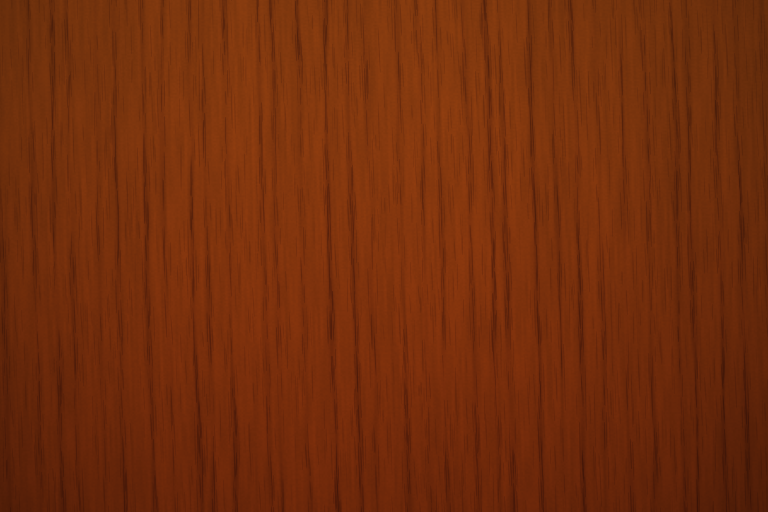
Give the GLSL for this texture, as a WebGL 2 fragment shader.

```glsl
#version 300 es
precision highp float;
// Warm red-brown wood veneer with upright streaks of short dark pores under soft light.

#define RED_WOOD vec3(0.478, 0.172, 0.043)
#define TAN_WOOD vec3(0.505, 0.222, 0.057)
#define STREAK_TINT vec3(0.64, 0.57, 0.76)
#define STREAK_SPACING 0.045
#define STREAK_WIDTH 0.0052
#define PORE_SPACING 0.0062
#define PORE_LENGTH 0.105
#define PORE_WIDTH 0.0021
#define LEAN 0.022
#define FIBRE_CONTRAST 0.10
#define LIGHT_CENTRE vec2(0.47, 0.64)
#define LIGHT_FALLOFF 0.40

uniform vec2 u_resolution;
out vec4 fragColor;

float hash(vec2 p) {
    return fract(sin(dot(p, vec2(127.1, 311.7))) * 43758.5453);
}

float noise(vec2 p) {
    vec2 i = floor(p), f = fract(p);
    f = f * f * (3.0 - 2.0 * f);
    return mix(mix(hash(i), hash(i + vec2(1, 0)), f.x),
               mix(hash(i + vec2(0, 1)), hash(i + vec2(1, 1)), f.x), f.y);
}

// Jittered upright bands that fade in and out, where pores gather.
float streaks(vec2 p) {
    float cell = floor(p.x / STREAK_SPACING);
    float dark = 0.0;
    for (int k = -1; k <= 1; k++) {
        float id = cell + float(k);
        float lane = id * 7.0;
        float wander = (noise(vec2(lane, p.y * 7.0)) - 0.5) * 0.006;
        float centre = (id + 0.5 + 0.6 * (hash(vec2(id, 3.0)) - 0.5)) * STREAK_SPACING;
        float swell = mix(0.6, 1.4, noise(vec2(lane + 2.0, p.y * 8.0)));
        float fade = mix(0.35, 1.0, smoothstep(0.15, 0.7, noise(vec2(lane + 4.0, p.y * 5.0))));
        float strength = mix(0.5, 1.0, hash(vec2(3.0, id))) * fade;
        float d = (p.x + wander - centre) / (STREAK_WIDTH * swell);
        dark = max(dark, strength * exp(-d * d));
    }
    return dark;
}

// Short tapered dashes in staggered lanes; a dense band holds more of them.
float pores(vec2 p, float density, float seed, float scale) {
    float edge = 0.7 / u_resolution.y;
    float spacing = PORE_SPACING * scale;
    float cell = floor(p.x / spacing);
    float dark = 0.0;
    for (int k = -1; k <= 1; k++) {
        float lane = cell + float(k);
        float span = PORE_LENGTH * scale * mix(0.6, 1.3, hash(vec2(lane, seed)));
        float row = p.y / span + hash(vec2(lane, seed + 1.0)) * 9.0;
        vec2 id = vec2(lane, floor(row) + seed * 5.0);
        float along = (fract(row) - 0.5) * 2.0;
        float reach = mix(0.5, 1.0, hash(id + 0.3));
        float taper = sqrt(max(0.0, 1.0 - along * along / (reach * reach)));
        float slant = (hash(id + 0.6) - 0.35) * 0.0022 * along;
        float centre = (lane + 0.2 + 0.6 * hash(id + 0.8)) * spacing;
        float halfWidth = 0.5 * PORE_WIDTH * mix(0.7, 1.4, hash(id + 0.1)) * taper;
        float body = 1.0 - smoothstep(-edge, edge, abs(p.x + slant - centre) - halfWidth);
        float present = smoothstep(0.0, 0.15, density - hash(id + 0.5));
        dark = max(dark, body * present * smoothstep(0.0, 0.4, taper));
    }
    return dark;
}

void main() {
    vec2 uv = gl_FragCoord.xy / u_resolution;
    vec2 p = gl_FragCoord.xy / u_resolution.y;

    // Slight lean and slow bend shared by all the grain
    vec2 g = p;
    g.x += LEAN * p.y + 0.012 * (noise(p * vec2(2.5, 1.8)) - 0.5);

    // Soft bands with crisp pores inside, plus sparse pores between them
    float band = streaks(g);
    float density = 0.20 + 0.85 * band;
    float coarse = pores(g, density, 11.0, 1.0);
    float fine = pores(g, density + 0.05, 29.0, 0.72);
    float poreDark = max(coarse, 0.8 * fine) * mix(0.36, 0.85, band);
    float dark = clamp(0.46 * band + poreDark * (1.0 - 0.3 * band), 0.0, 1.0);

    // Fine fibres, broad bands and faint surface speckle
    float fibre = noise(vec2(g.x * 190.0, g.y * 14.0)) - 0.5;
    float broad = noise(vec2(g.x * 12.0, g.y * 1.5)) - 0.5;
    float speckle = noise(p * 300.0) - 0.5;
    float tone = 1.0 + FIBRE_CONTRAST * fibre + 0.06 * broad + 0.05 * speckle;

    // Tan above, redder below, with light falling off to the corners
    vec2 offset = p - LIGHT_CENTRE * vec2(u_resolution.x / u_resolution.y, 1.0);
    float light = 1.06 - LIGHT_FALLOFF * dot(offset, offset);
    vec3 wood = mix(RED_WOOD, TAN_WOOD, smoothstep(-0.1, 1.05, uv.y));
    vec3 color = wood * tone * light * mix(vec3(1.0), STREAK_TINT, dark);

    fragColor = vec4(color, 1.0);
}
```
